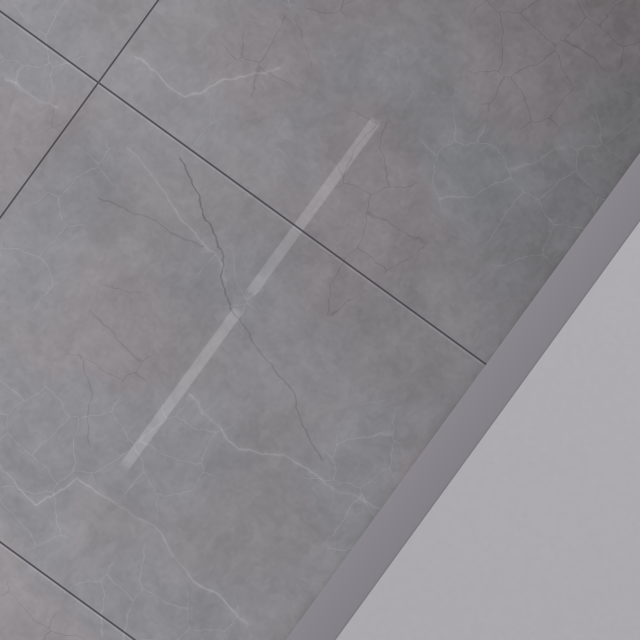
This texture is drawn by a WebGL 2 fragment shader. Its source:

```glsl
#version 300 es
precision highp float;
// Grey veined stone floor tiles laid diagonally, with a reflected light strip, a skirting and a pale wall.
uniform vec2 u_resolution;
out vec4 fragColor;

// Layout: tile axes, a joint crossing, and distances measured from it
const vec2 ALONG = vec2(0.809, -0.588);
const vec2 ACROSS = vec2(0.588, 0.809);
const vec2 CROSSING = vec2(0.1537, 0.871);
const vec2 TILE_SIZE = vec2(1.342, 0.671);
const float JOINT_HALF = 0.0013;
const float SKIRTING_START = 0.749;
const float SKIRTING_END = 0.812;
const float STRIP_POS = 0.386;
const float STRIP_HALF = 0.0085;
const vec2 STRIP_SPAN = vec2(-0.461, 0.206);

// Colours and strengths
const vec3 STONE_TINT = vec3(1.005, 0.985, 1.01);
const vec3 WARM_TINT = vec3(0.010, -0.003, -0.004);
const vec3 JOINT = vec3(0.27, 0.26, 0.28);
const vec3 SKIRTING = vec3(0.525, 0.515, 0.54);
const vec3 WALL = vec3(0.68, 0.67, 0.69);
const float STONE_LIGHT = 0.578;
const float MOTTLE = 0.10;
const float CRACK_DEPTH = 0.15;
const float VEIN_GLOW = 0.085;

// Main veins as segments: start xy, end xy
const vec4 CRACKS[6] = vec4[6](
  vec4(0.289, 0.759, 0.327, 0.640), vec4(0.327, 0.640, 0.371, 0.505),
  vec4(0.371, 0.505, 0.430, 0.410), vec4(0.430, 0.410, 0.508, 0.290),
  vec4(0.154, 0.688, 0.312, 0.622), vec4(0.124, 0.440, 0.147, 0.297));
const vec4 VEINS[11] = vec4[11](
  vec4(0.289, 0.391, 0.378, 0.297), vec4(0.378, 0.297, 0.482, 0.271),
  vec4(0.482, 0.271, 0.592, 0.203), vec4(0.000, 0.271, 0.052, 0.221),
  vec4(0.052, 0.221, 0.124, 0.247), vec4(0.124, 0.247, 0.234, 0.173),
  vec4(0.234, 0.173, 0.390, 0.023), vec4(0.007, 0.876, 0.085, 0.837),
  vec4(0.208, 0.909, 0.280, 0.857), vec4(0.280, 0.857, 0.436, 0.889),
  vec4(0.208, 0.766, 0.360, 0.560));

vec3 hash3(vec2 p) {
  vec3 q = fract(p.xyx * vec3(0.1031, 0.1030, 0.0973));
  q += dot(q, q.yxz + 33.33);
  return fract((q.xxy + q.yzz) * q.zyx);
}

// Cellular noise: nearest distance, second distance, softly blended cell value
vec3 cellular(vec2 p) {
  vec2 cell = floor(p), near = vec2(8.0), blend = vec2(0.0);
  for (int y = -1; y <= 1; y++)
    for (int x = -1; x <= 1; x++) {
      vec2 id = cell + vec2(x, y);
      vec3 h = hash3(id + 50.0);
      float d = length(id + h.xy - p);
      near = d < near.x ? vec2(d, near.x) : vec2(near.x, min(near.y, d));
      blend += vec2(h.z, 1.0) * exp(-6.0 * d * d);
    }
  return vec3(near, blend.x / blend.y);
}

// Layered sines that make straight paths wander
vec2 wander(vec2 p) {
  float amp = 0.006, freq = 27.0;
  for (int i = 0; i < 5; i++) {
    p += amp * sin(freq * p.yx + vec2(1.7, 4.1) * float(i));
    amp *= 0.52;
    freq *= 2.1;
  }
  return p;
}

float segmentDistance(vec2 p, vec4 s) {
  vec2 a = p - s.xy, b = s.zw - s.xy;
  return length(a - b * clamp(dot(a, b) / dot(b, b), 0.0, 1.0));
}

float band(float d, float halfWidth, float soft) {
  return 1.0 - smoothstep(halfWidth - soft, halfWidth + soft, abs(d));
}

vec3 stone(vec2 p) {
  // Layered mottling from broad clouds to fine grain
  float cloud = 0.0, amp = 0.26, freq = 6.0;
  vec2 q = wander(p);
  for (int i = 0; i < 5; i++) {
    cloud += amp * (cellular(q * freq + 17.0 * float(i)).z - 0.5);
    amp *= 0.95;
    freq *= 2.3;
  }
  float patches = cellular(q * 8.0 + 9.0).z;
  float light = STONE_LIGHT - 0.09 * p.x - 0.05 * p.x * p.y + MOTTLE * cloud;

  // Sparse hairlines along cell borders
  vec3 web = cellular(q * 13.0 + 3.0);
  float hair = 1.0 - smoothstep(0.0, 0.035, web.y - web.x);
  light += hair * (0.035 * smoothstep(0.6, 0.8, patches) - 0.04 * smoothstep(0.42, 0.25, patches));

  // Dark cracks, fading from the first to the last
  float crack = 0.0, vein = 0.0;
  for (int i = 0; i < 6; i++) {
    float strength = i < 2 ? 1.0 : 0.5;
    crack = max(crack, strength * band(segmentDistance(q, CRACKS[i]), 0.001, 0.0017));
  }
  // Pale veins with a faint halo
  for (int i = 0; i < 11; i++) {
    float d = segmentDistance(q, VEINS[i]);
    vein = max(vein, 0.75 * band(d, 0.0012, 0.002) + 0.3 * exp(-d * 140.0));
  }
  light += VEIN_GLOW * vein * (0.35 + 0.9 * web.z) - CRACK_DEPTH * crack * (0.5 + 0.6 * web.z);
  return light * STONE_TINT + WARM_TINT * (1.0 - 2.0 * patches);
}

void main() {
  vec2 p = gl_FragCoord.xy / u_resolution;
  float aa = 0.7 / min(u_resolution.x, u_resolution.y);
  vec2 t = vec2(dot(p - CROSSING, ALONG), dot(p - CROSSING, ACROSS));
  vec3 color = stone(p);
  color += 0.012 * (hash3(floor(t / TILE_SIZE) + 5.0).x - 0.5);

  // Reflected light strip, broken once and trailing into a wide glow
  float lit = smoothstep(STRIP_SPAN.x - 0.008, STRIP_SPAN.x + 0.008, t.y)
            * (1.0 - smoothstep(STRIP_SPAN.y - 0.006, STRIP_SPAN.y + 0.006, t.y));
  lit *= 1.0 - 0.85 * band(t.y + 0.143, 0.018, 0.006);
  color += 0.075 * lit * band(t.x - STRIP_POS, STRIP_HALF, 0.0018);
  color += 0.025 * band(t.x - STRIP_POS + 0.016, 0.022, 0.012) * band(t.y + 0.54, 0.075, 0.03);

  // Repeating joints with a thin bright lip
  vec2 joint = (fract(t / TILE_SIZE + 0.5) - 0.5) * TILE_SIZE;
  color += 0.05 * band(joint.y + 0.0034, 0.001, 0.0012);
  float gap = max(band(joint.x, JOINT_HALF, aa), band(joint.y, JOINT_HALF, aa));
  color = mix(color, JOINT, 0.85 * gap);

  // Shade towards the skirting, then the skirting and the wall
  color -= 0.03 * smoothstep(0.5, SKIRTING_START, t.x) * smoothstep(-0.5, 0.5, t.y);
  color -= 0.04 * exp(-abs(t.x - SKIRTING_START) * 180.0);
  float rise = (t.x - SKIRTING_START) / (SKIRTING_END - SKIRTING_START);
  vec3 board = SKIRTING + 0.025 * (0.5 - rise) - 0.04 * smoothstep(0.93, 1.0, rise);
  color = mix(color, board, smoothstep(-aa, aa, t.x - SKIRTING_START));
  vec3 wall = WALL + 0.025 * (p.y - 0.3) + 0.008 * (cellular(p * 140.0).z - 0.5);
  color = mix(color, wall, smoothstep(-aa, aa, t.x - SKIRTING_END));
  fragColor = vec4(color, 1.0);
}
```
